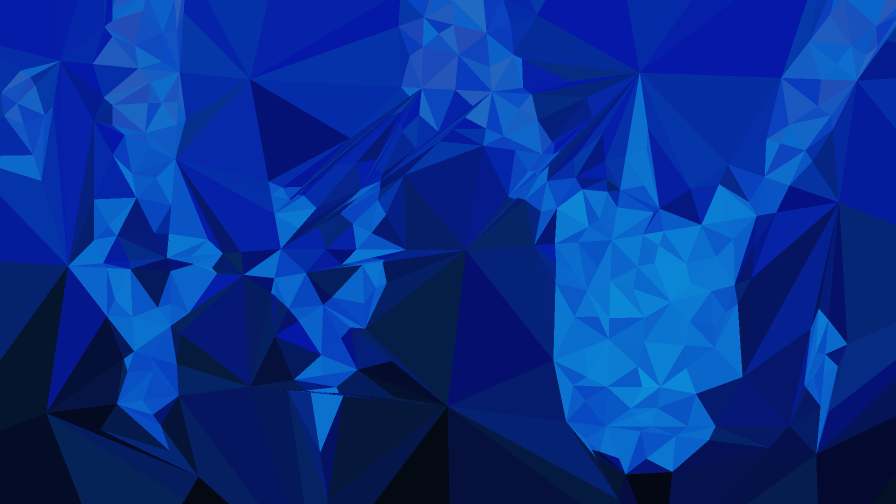
This background is drawn by a Shadertoy shader. Its source:

```glsl
// Low-poly mosaic: bright blue streams of fine facets over large dark navy triangles.

const float CELL = 0.36;          // coarse mesh spacing, in canvas heights
const float JITTER = 0.49;        // below 0.5 keeps every quad convex
const float FINE_EDGE = 0.10;     // longest edge inside the streams
const float RIM_EDGE = 0.19;      // longest edge just outside a stream
const float COARSE_EDGE = 0.56;   // longest edge away from the streams
const float RIM_REACH = 0.045;    // distance over which edges grow
const float SNAP = 0.012;         // corners this close lie on the outline
const int MAX_SPLITS = 10;
const int SAMPLES = 2;            // antialiasing grid per axis

const vec3 ABYSS = vec3(0.015, 0.03, 0.08);
const vec3 NAVY = vec3(0.02, 0.11, 0.34);
const vec3 INDIGO = vec3(0.02, 0.11, 0.47);
const vec3 ULTRAMARINE = vec3(0.02, 0.16, 0.66);
const vec3 ROYAL = vec3(0.03, 0.23, 0.74);
const vec3 CYAN = vec3(0.05, 0.59, 0.86);
const vec3 STEEL = vec3(0.27, 0.38, 0.68);

float hash(vec2 p) {
    return fract(sin(dot(p, vec2(127.1, 311.7))) * 43758.55);
}

float cross2(vec2 a, vec2 b) { return a.x * b.y - a.y * b.x; }

// Two strands mirrored about x = 0; they merge where spread < width.
float strands(float x, float spread, float width) {
    return abs(abs(x) - spread) - width;
}

float lens(vec2 p, vec2 center, vec2 radius) {
    return (length((p - center) / radius) - 1.0) * radius.x;
}

// Approximate signed distance to the bright streams, negative inside.
float streamDistance(vec2 p) {
    float y = p.y;

    // Left stream: a column that opens into a ring, then tapers.
    float ring = smoothstep(0.33, 0.48, y) * (1.0 - smoothstep(0.5, 0.66, y));
    float width = mix(0.015, 0.052, smoothstep(0.08, 0.35, y))
                - 0.02 * ring + 0.02 * smoothstep(0.6, 0.75, y);
    float d = max(strands(p.x - 0.295, 0.1 * ring, width), 0.11 - y);

    // Middle stream: a forked cup with a cut top.
    width = mix(0.015, 0.036, smoothstep(0.12, 0.35, y));
    float cup = strands(p.x - 0.645, 0.085 * smoothstep(0.28, 0.46, y), width);
    d = min(d, max(cup, abs(y - 0.39) - 0.25));

    // Right stream: a broad body with two arms spreading upward.
    float rise = max(y - 0.68, 0.0);
    float spread = 0.25 * smoothstep(0.46, 0.68, y) + 0.5 * rise;
    width = mix(0.12, 0.18, smoothstep(0.1, 0.32, y));
    width = mix(width, 0.05, smoothstep(0.45, 0.66, y)) + 0.12 * rise;
    float body = strands(p.x - 1.26 - 0.06 * y, spread, width);
    d = min(d, max(body, 0.09 - y));

    // Detached slivers.
    d = min(d, lens(p, vec2(1.265, 0.66), vec2(0.03, 0.17)));
    d = min(d, lens(p, vec2(1.63, 0.27), vec2(0.03, 0.11)));
    d = min(d, lens(p, vec2(0.05, 0.77), vec2(0.045, 0.12)));
    return min(d, lens(p, vec2(0.85, 0.90), vec2(0.045, 0.14)));
}

vec2 meshCorner(vec2 id) {
    vec2 offset = vec2(hash(id), hash(id + 37.3)) - 0.5;
    return (id + 0.5 + JITTER * offset) * CELL;
}

bool inTriangle(vec2 p, vec2 a, vec2 b, vec2 c) {
    return cross2(b - a, p - a) >= 0.0 && cross2(c - b, p - b) >= 0.0
        && cross2(a - c, p - c) >= 0.0;
}

// Finds the coarse triangle that holds p.
void coarseTriangle(vec2 p, out vec2 a, out vec2 b, out vec2 c) {
    vec2 home = floor(p / CELL);
    for (int k = 0; k < 9; k++) {
        vec2 id = home + vec2(k % 3, k / 3) - 1.0;
        vec2 q0 = meshCorner(id), q1 = meshCorner(id + vec2(1, 0));
        vec2 q2 = meshCorner(id + 1.0), q3 = meshCorner(id + vec2(0, 1));
        if (hash(id + 71.9) > 0.5) {
            vec2 first = q0;
            q0 = q1; q1 = q2; q2 = q3; q3 = first;
        }
        a = q0; b = q1; c = q2;
        if (inTriangle(p, a, b, c)) return;
        b = q2; c = q3;
        if (inTriangle(p, a, b, c)) return;
    }
}

bool crossesOutline(vec3 a, vec3 b) {
    return a.z * b.z < 0.0 && min(abs(a.z), abs(b.z)) > SNAP;
}

// Edge length relative to the local limit; z holds the stream distance.
float edgeExcess(vec3 a, vec3 b) {
    float d = streamDistance(mix(a.xy, b.xy, 0.5));
    d = min(d, streamDistance(mix(a.xy, b.xy, 0.25)));
    d = min(d, streamDistance(mix(a.xy, b.xy, 0.75)));
    float limit = mix(RIM_EDGE, COARSE_EDGE, clamp(d / RIM_REACH, 0.0, 1.0));
    if (d < -SNAP || crossesOutline(a, b)) limit = FINE_EDGE;
    return distance(a.xy, b.xy) / limit;
}

// Cuts at the stream outline if the edge crosses it, else at random.
vec3 splitPoint(vec3 a, vec3 b) {
    if (a.x > b.x) { vec3 swap = a; a = b; b = swap; }
    float t = mix(0.33, 0.67, hash(a.xy + b.xy));
    if (crossesOutline(a, b)) t = clamp(a.z / (a.z - b.z), 0.12, 0.88);
    vec2 m = mix(a.xy, b.xy, t);
    return vec3(m, streamDistance(m));
}

vec3 facetColor(vec2 center) {
    float d = streamDistance(center), y = center.y;
    float tone = hash(center), tint = hash(center + 5.7);
    if (d < 0.0) {
        float glow = 0.6 * tone + 0.07 + 0.25 * smoothstep(0.02, 0.13, -d)
                   - 0.12 * smoothstep(0.55, 0.8, y);
        vec3 bright = mix(ROYAL, CYAN, clamp(glow, 0.0, 1.0));
        return mix(bright, STEEL, 0.5 * tint * tint * smoothstep(0.6, 0.85, y));
    }
    tone = 0.52 * tone + 0.8 * y - 0.11 + 0.2 * exp(-d / 0.05);
    vec3 dark = mix(ABYSS, NAVY, clamp(tone / 0.35, 0.0, 1.0));
    dark = mix(dark, INDIGO, clamp((tone - 0.35) / 0.25, 0.0, 1.0));
    dark = mix(dark, ULTRAMARINE, clamp((tone - 0.6) / 0.25, 0.0, 1.0));
    return dark * vec3(1.0, mix(0.55, 1.4, tint), 1.0);
}

vec3 mosaic(vec2 p) {
    vec2 p0, p1, p2;
    coarseTriangle(p, p0, p1, p2);
    vec3 a = vec3(p0, streamDistance(p0));
    vec3 b = vec3(p1, streamDistance(p1));
    vec3 c = vec3(p2, streamDistance(p2));
    for (int i = 0; i < MAX_SPLITS; i++) {
        float ab = edgeExcess(a, b), bc = edgeExcess(b, c), ca = edgeExcess(c, a);
        float worst = max(ab, max(bc, ca));
        if (worst <= 1.0) break;
        // Rotate the corners so that the worst edge is a-b.
        vec3 first = a;
        if (worst == bc) { a = b; b = c; c = first; }
        else if (worst == ca) { a = c; c = b; b = first; }
        vec3 m = splitPoint(a, b);
        vec2 cut = m.xy - c.xy;
        if (cross2(cut, p - c.xy) * cross2(cut, a.xy - c.xy) > 0.0) b = m;
        else a = m;
    }
    return facetColor((a.xy + b.xy + c.xy) / 3.0);
}

void mainImage(out vec4 fragColor, in vec2 fragCoord) {
    vec3 sum = vec3(0.0);
    for (int k = 0; k < SAMPLES * SAMPLES; k++) {
        vec2 shift = (vec2(k % SAMPLES, k / SAMPLES) + 0.5) / float(SAMPLES) - 0.5;
        sum += mosaic((fragCoord + shift) / iResolution.y);
    }
    fragColor = vec4(sum / float(SAMPLES * SAMPLES), 1.0);
}
```
